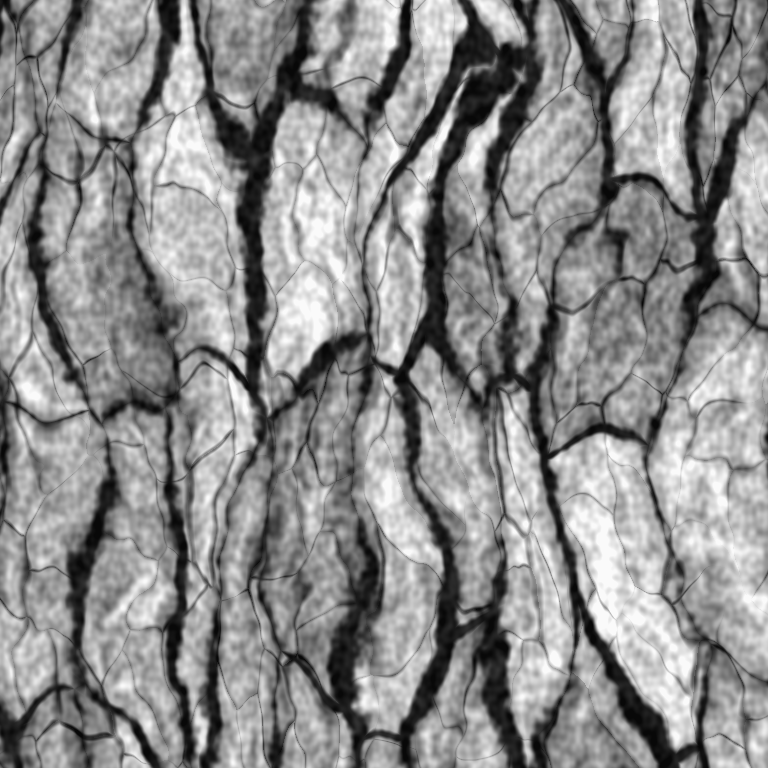
Reproduce this texture procedurally as a three.js fragment shader.

```glsl
// Weathered tree bark in grey: tall plates parted by dark, ragged furrows.
// Two layers of stretched Voronoi cells give furrows and small cracks;
// stretched gradient noise gives the upright fibres and the crusty grain.

varying vec2 vUv;

const float BARK_TONE = 0.71;
const float FURROW_TONE = 0.10;
const vec2 PLATE_SCALE = vec2(9.0, 2.8);
const vec2 FLAKE_SCALE = vec2(18.0, 8.0);

vec2 hash2(vec2 p) {
  vec3 q = fract(p.xyx * vec3(0.1031, 0.1030, 0.0973));
  q += dot(q, q.yzx + 33.33);
  return fract((q.xx + q.yz) * q.zy);
}

// Dot product of a random unit gradient with the offset from its corner
float cornerSlope(vec2 corner, vec2 offset) {
  float angle = 6.2832 * hash2(corner + 57.0).x;
  return dot(vec2(cos(angle), sin(angle)), offset);
}

// Gradient noise, roughly -1 to 1
float noise(vec2 p) {
  vec2 i = floor(p);
  vec2 f = fract(p);
  vec2 u = f * f * f * (f * (f * 6.0 - 15.0) + 10.0);
  vec2 e = vec2(1.0, 0.0);
  float low = mix(cornerSlope(i, f), cornerSlope(i + e.xy, f - e.xy), u.x);
  float high = mix(cornerSlope(i + e.yx, f - e.yx),
                   cornerSlope(i + e.xx, f - e.xx), u.x);
  return 1.6 * mix(low, high, u.y);
}

// Stretched cells: x = border distance in canvas units, y = random cell value
vec2 plates(vec2 p, vec2 scale, float seed) {
  vec2 cell = floor(p * scale);
  vec2 f = fract(p * scale);
  vec2 nearest = vec2(0.0);
  vec2 nearestId = cell;
  float best = 8.0;
  for (int y = -1; y <= 1; y++) {
    for (int x = -1; x <= 1; x++) {
      vec2 g = vec2(float(x), float(y));
      vec2 r = g + 0.05 + 0.9 * hash2(cell + g + seed) - f;
      float d = dot(r, r);
      if (d < best) {
        best = d;
        nearest = r;
        nearestId = cell + g;
      }
    }
  }
  float border = 1.0;
  for (int y = -2; y <= 2; y++) {
    for (int x = -2; x <= 2; x++) {
      vec2 g = vec2(float(x), float(y));
      vec2 r = g + 0.05 + 0.9 * hash2(cell + g + seed) - f;
      vec2 d = r - nearest;
      // The flattened scale keeps cross cracks thinner than upright ones
      if (dot(d, d) > 0.0001) {
        border = min(border, 0.5 * dot(nearest + r, d)
                             / length(d * scale * vec2(1.0, 0.6)));
      }
    }
  }
  return vec2(border, hash2(nearestId + seed + 19.0).y);
}

// Bends the upright direction and roughens the outlines
vec2 bend(vec2 p) {
  float lean = 0.07 * noise(p * vec2(2.6, 2.2) + 3.0);
  float sway = 0.022 * noise(p * vec2(9.0, 6.0) + 11.0);
  float ragged = 0.007 * noise(p * vec2(32.0, 24.0));
  float shift = 0.045 * noise(p * vec2(11.0, 5.0) + 23.0);
  return p + vec2(lean + sway + ragged, shift);
}

// Dark amount of a crack with the given half width
float crack(float border, float halfWidth, float blur) {
  return 1.0 - smoothstep(halfWidth - blur, halfWidth + blur, border);
}

void main() {
  vec2 p = bend(vUv + 2.0);

  // Fibres run along the bent direction; the grain is nearly even
  float fibre = 0.6 * noise(p * vec2(24.0, 4.0))
              + 0.5 * noise(p * vec2(52.0, 11.0) + 7.0);
  float grain = 0.65 * noise(p * vec2(52.0, 38.0) + 31.0)
              + 0.50 * noise(vUv * vec2(98.0, 80.0) + 5.0);

  vec2 plate = plates(p, PLATE_SCALE, 4.0);
  vec2 flake = plates(p + 0.01 * fibre, FLAKE_SCALE, 71.0);

  // Plate tops: varied tones, darker towards their rims
  float tone = BARK_TONE + 0.30 * (plate.y - 0.5) + 0.16 * (flake.y - 0.5);
  tone += 0.25 * fibre + 0.27 * grain;
  tone *= mix(0.72, 1.0, smoothstep(0.0, 0.032, plate.x));

  // Small cracks, then the deep furrows, both of uneven width
  float flakeWidth = 0.001 + 0.006 * noise(p * vec2(14.0, 7.0) + 43.0);
  tone -= 0.36 * crack(flake.x, flakeWidth, 0.004);
  float furrowWidth = 0.007 + 0.012 * noise(p * vec2(8.0, 4.0) + 61.0);
  float furrow = crack(plate.x + 0.004 * grain, furrowWidth, 0.006);
  tone = mix(tone, FURROW_TONE + 0.13 * grain, furrow);

  gl_FragColor = vec4(vec3(clamp(tone, 0.03, 0.98)), 1.0);
}
```
